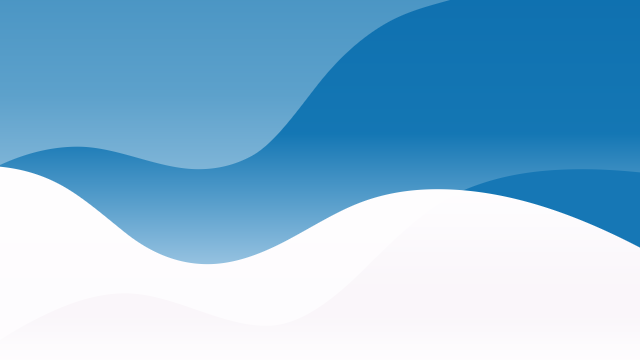
Give the GLSL for this background, as a Shadertoy shader.

```glsl
const vec2 CANVAS = vec2(16.0, 9.0);

const vec3 SKY_TOP = vec3(0.295, 0.588, 0.770);
const vec3 SKY_MID = vec3(0.365, 0.632, 0.798);
const vec3 SKY_LOW = vec3(0.500, 0.710, 0.845);
const vec3 DEEP_TOP = vec3(0.060, 0.442, 0.690);
const vec3 DEEP_MID = vec3(0.078, 0.465, 0.705);
const vec3 DEEP_LOW = vec3(0.585, 0.760, 0.880);
const vec3 SWELL = vec3(0.085, 0.468, 0.710);
const vec3 SNOW = vec3(0.996, 0.992, 0.998);
const vec3 BLUSH = vec3(0.975, 0.958, 0.975);

// Smooth ridge through knots of (x, height, slope); returns height and slope
vec2 ridge(float x, vec3 knots[8]) {
    vec2 result = knots[0].yz;
    for (int i = 0; i < 7; i++) {
        vec3 a = knots[i], b = knots[i + 1];
        if (x < a.x) break;
        float w = b.x - a.x;
        float t = clamp((x - a.x) / w, 0.0, 1.0);
        float rise = b.y - a.y;
        float c2 = 3.0 * rise - w * (2.0 * a.z + b.z);
        float c3 = w * (a.z + b.z) - 2.0 * rise;
        result = vec2(a.y + t * (w * a.z + t * (c2 + t * c3)),
                      a.z + t * (2.0 * c2 + 3.0 * t * c3) / w);
    }
    return result;
}

// Soft coverage of the area under a ridge
float below(vec2 p, vec2 crest, float pixel) {
    float dist = (p.y - crest.x) / sqrt(1.0 + crest.y * crest.y);
    return clamp(0.5 - dist / pixel, 0.0, 1.0);
}

// Vertical ramp through three colours, from top to low
vec3 ramp(float y, vec3 levels, vec3 top, vec3 mid, vec3 low) {
    float upper = clamp((levels.x - y) / (levels.x - levels.y), 0.0, 1.0);
    float lower = clamp((levels.y - y) / (levels.y - levels.z), 0.0, 1.0);
    return mix(mix(top, mid, upper), low, lower);
}

void mainImage(out vec4 fragColor, in vec2 fragCoord) {
    vec2 p = fragCoord / iResolution.xy * CANVAS;
    float pixel = CANVAS.y / iResolution.y;

    // Ridges
    vec2 deepCrest = ridge(p.x, vec3[8](
        vec3(0.0, 4.875, 0.46), vec3(1.94, 5.333, 0.0),
        vec3(4.96, 4.77, 0.0), vec3(6.29, 5.10, 0.54),
        vec3(7.92, 6.854, 1.28), vec3(9.58, 8.375, 0.6),
        vec3(11.25, 9.0, 0.28), vec3(16.0, 9.8, 0.05)));
    vec2 snowCrest = ridge(p.x, vec3[8](
        vec3(0.0, 4.833, -0.1), vec3(1.667, 4.292, -0.6),
        vec3(3.125, 3.188, -0.8), vec3(5.19, 2.396, 0.0),
        vec3(7.19, 3.0, 0.53), vec3(8.854, 3.875, 0.42),
        vec3(10.94, 4.27, 0.0), vec3(16.0, 2.81, -0.52)));
    vec2 swellCrest = ridge(p.x, vec3[8](
        vec3(0.0, 0.5, 0.65), vec3(1.25, 1.19, 0.46),
        vec3(3.125, 1.667, 0.0), vec3(6.667, 0.854, 0.0),
        vec3(9.167, 2.333, 1.0), vec3(11.604, 4.25, 0.42),
        vec3(14.58, 4.77, 0.0), vec3(16.0, 4.69, -0.1)));

    // Blue layers, back to front
    vec3 sky = ramp(p.y, vec3(9.0, 6.6, 4.7), SKY_TOP, SKY_MID, SKY_LOW);
    vec3 deep = ramp(p.y, vec3(9.0, 5.667, 2.396), DEEP_TOP, DEEP_MID, DEEP_LOW);
    float swell = below(p, swellCrest, pixel);
    vec3 color = mix(sky, deep, below(p, deepCrest, pixel));
    color = mix(color, SWELL, swell);

    // White foreground with a faint tint where the swell shows through
    float tint = smoothstep(4.6, 1.4, p.y) * smoothstep(-0.2, 1.3, p.y);
    vec3 snow = mix(SNOW, BLUSH, tint * mix(0.1, 0.8, swell));
    color = mix(color, snow, below(p, snowCrest, pixel));

    fragColor = vec4(color, 1.0);
}
```
